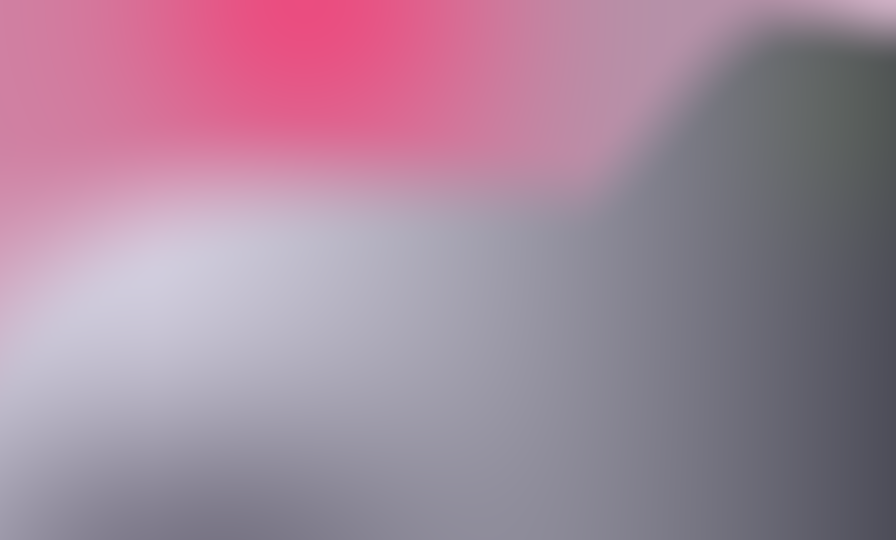
This background is drawn by a WebGL 1 fragment shader. Its source:

```glsl
precision highp float;
// Soft gradient: a pink glow above a grey, wave-edged haze.

uniform vec2 u_resolution;

// Height of the wave: a rising shoulder at the left, a step at the right.
float waveHeight(float x) {
  float shoulder = 0.25 + 0.33 * (1.0 - exp(-x / 0.12));
  float step2 = 0.335 * smoothstep(0.64, 0.88, x);
  return shoulder + step2 - 0.015 * smoothstep(0.9, 1.0, x);
}

// Bell-shaped falloff around a centre, with its own spread on each axis.
float glow(vec2 p, vec2 centre, vec2 spread) {
  vec2 d = (p - centre) / spread;
  return exp(-dot(d, d));
}

// Pink sky, hottest at the top and paler towards the right corner.
vec3 skyColor(vec2 p, float aspect) {
  vec3 rose = vec3(0.81, 0.51, 0.64);
  vec3 mauve = vec3(0.71, 0.57, 0.66);
  vec3 pale = vec3(0.82, 0.70, 0.78);
  vec3 hot = vec3(0.92, 0.30, 0.50);
  vec3 color = mix(rose, mauve, smoothstep(0.4, 0.75, p.x));
  color = mix(color, pale, smoothstep(0.84, 1.02, p.x));
  return mix(color, hot, glow(p, vec2(0.34, 1.0), vec2(0.32 / aspect, 0.32)));
}

// Grey haze, lavender at the left and charcoal at the right.
vec3 hazeColor(vec2 p, float aspect) {
  float across = clamp((p.x - 0.17) / 0.83, 0.0, 1.0);
  float shade = 0.84 - 0.54 * pow(across, 1.2);
  shade -= 0.36 * glow(p, vec2(0.19, -0.05), vec2(0.47 / aspect, 0.32));
  vec3 tint = mix(vec3(0.0, -0.015, 0.05), vec3(0.0, 0.0, 0.045), across);
  vec3 olive = vec3(0.015, 0.035, -0.02);
  return shade + tint + olive * glow(p, vec2(0.95, 0.8), vec2(0.14, 0.25));
}

void main() {
  vec2 p = gl_FragCoord.xy / u_resolution;
  float aspect = u_resolution.x / u_resolution.y;

  // Approximate distance to the wave, in canvas heights.
  float slope = (waveHeight(p.x + 0.01) - waveHeight(p.x - 0.01)) / (0.02 * aspect);
  float above = (p.y - waveHeight(p.x)) / sqrt(1.0 + slope * slope);

  // The edge is broad at the left and tighter at the right.
  float softness = mix(0.27, 0.11, smoothstep(0.1, 0.9, p.x));
  float sky = smoothstep(-0.025, softness, above);

  gl_FragColor = vec4(mix(hazeColor(p, aspect), skyColor(p, aspect), sky), 1.0);
}
```
